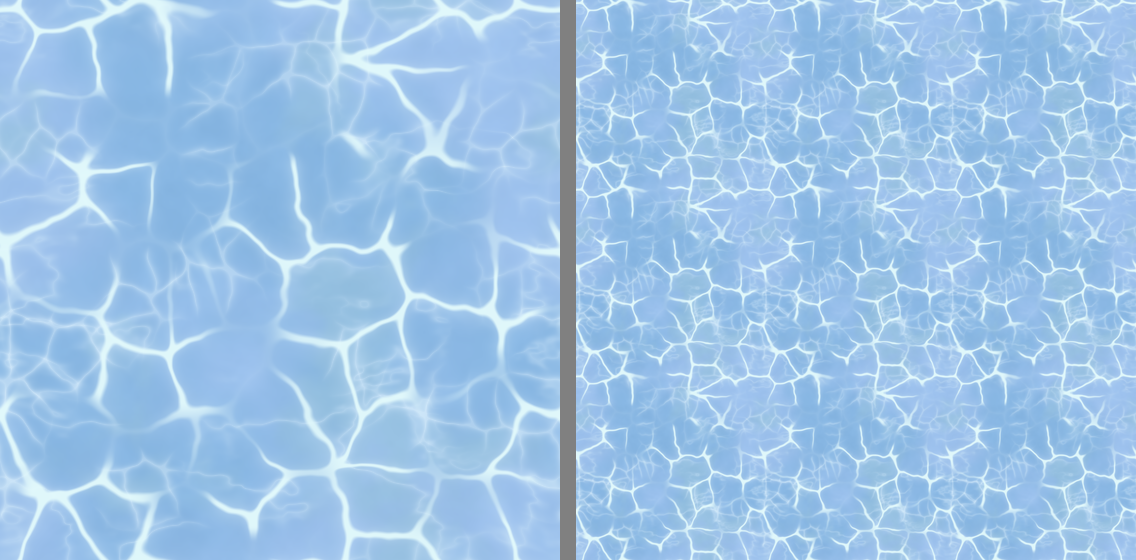
Left: one tile. Right: repeated 3 by 3.
This texture is drawn by a WebGL 1 fragment shader. Its source:

```glsl
precision highp float;
// Sunlit pool water: a bright, warped web of caustic light over soft blue.
// Wrapping Voronoi borders make the filaments, wrapping value noise bends,
// fades and widens them, and ridged noise adds the pale wisps between.
uniform vec2 u_resolution;

float hash(vec2 p) {
  return fract(sin(dot(p, vec2(127.1, 311.7))) * 43758.5453);
}

// Value noise with a whole number of cells per axis, so that it wraps.
float noise(vec2 uv, vec2 cells, float seed) {
  vec2 p = uv * cells;
  vec2 i = floor(p);
  vec2 f = fract(p);
  f = f * f * f * (f * (f * 6.0 - 15.0) + 10.0);
  vec2 a = mod(i, cells) + seed;
  vec2 b = mod(i + 1.0, cells) + seed;
  return mix(mix(hash(a), hash(vec2(b.x, a.y)), f.x),
             mix(hash(vec2(a.x, b.y)), hash(b), f.x), f.y);
}

float fbm(vec2 uv, vec2 cells, float seed) {
  float sum = 0.0;
  float gain = 0.533;
  for (int k = 0; k < 4; k++) {
    sum += gain * noise(uv, cells, seed + float(k) * 7.3);
    cells *= 2.0;
    gain *= 0.5;
  }
  return sum;
}

vec2 cellPoint(vec2 cell, float cells, float seed) {
  vec2 c = mod(cell, cells) + seed;
  return 0.08 + 0.84 * vec2(hash(c), hash(c + 53.7));
}

// Distance to the nearest Voronoi border, in cells; corners are rounded
// by a smooth minimum, which thickens the web where filaments meet.
float webDistance(vec2 uv, float cells, float seed) {
  vec2 p = uv * cells;
  vec2 i = floor(p);
  vec2 f = fract(p);
  vec2 nearCell = vec2(0.0);
  vec2 nearest = vec2(9.0);
  for (int y = -1; y <= 1; y++) {
    for (int x = -1; x <= 1; x++) {
      vec2 g = vec2(float(x), float(y));
      vec2 r = g + cellPoint(i + g, cells, seed) - f;
      if (dot(r, r) < dot(nearest, nearest)) {
        nearest = r;
        nearCell = g;
      }
    }
  }
  float sum = 0.0;
  for (int y = -2; y <= 2; y++) {
    for (int x = -2; x <= 2; x++) {
      vec2 g = nearCell + vec2(float(x), float(y));
      vec2 r = g + cellPoint(i + g, cells, seed) - f;
      vec2 gap = r - nearest;
      if (dot(gap, gap) > 0.0001) {
        sum += exp(-24.0 * dot(0.5 * (r + nearest), normalize(gap)));
      }
    }
  }
  return max(0.0, -log(sum) / 24.0);
}

vec2 warp(vec2 uv, float cells, float seed) {
  return vec2(fbm(uv, vec2(cells), seed), fbm(uv, vec2(cells), seed + 31.0)) - 0.5;
}

// Thin wisps along the middle level of a noise field.
float wisps(vec2 uv, vec2 cells, float seed) {
  float ridge = 1.0 - abs(2.0 * fbm(uv, cells, seed) - 1.0);
  return pow(ridge, 14.0);
}

void main() {
  vec2 uv = gl_FragCoord.xy / u_resolution;
  vec2 bent = uv + 0.09 * warp(uv, 5.0, 3.0);

  // Water body: two blues, a hint of green, and faint mottling.
  vec3 water = mix(vec3(0.525, 0.71, 0.885), vec3(0.605, 0.75, 0.925),
                   smoothstep(0.32, 0.68, fbm(uv, vec2(3.0), 11.0)));
  water = mix(water, vec3(0.585, 0.755, 0.87),
              0.75 * smoothstep(0.48, 0.72, fbm(bent, vec2(5.0), 23.0)));
  water += 0.04 * (fbm(bent, vec2(16.0), 41.0) - 0.5);

  // Main web: uneven width, fading in and out along its length.
  float d = webDistance(bent, 7.0, 5.0);
  float width = mix(0.008, 0.045, noise(uv, vec2(11.0), 61.0));
  float strength = smoothstep(0.22, 0.62, noise(uv, vec2(9.0), 71.0));
  float core = strength * (1.0 - smoothstep(0.3 * width, width + 0.03, d));
  float halo = (0.25 + 0.75 * strength) * exp(-13.0 * d);

  // Finer, dimmer web that shows only in patches.
  float fineD = webDistance(uv + 0.07 * warp(uv, 7.0, 83.0), 12.0, 17.0);
  float patches = smoothstep(0.4, 0.75, noise(uv, vec2(8.0), 91.0));
  float fine = patches * exp(-16.0 * fineD);

  // Soft wisps, stretched sideways.
  float veil = wisps(bent, vec2(6.0, 10.0), 103.0)
             * smoothstep(0.35, 0.7, noise(uv, vec2(7.0), 113.0));

  float glow = clamp(0.55 * halo + 0.6 * fine + 0.45 * veil, 0.0, 1.0);
  vec3 color = mix(water, vec3(0.79, 0.89, 0.97), glow);
  color = mix(color, vec3(0.89, 0.98, 0.985), 0.92 * core);
  gl_FragColor = vec4(color, 1.0);
}
```
